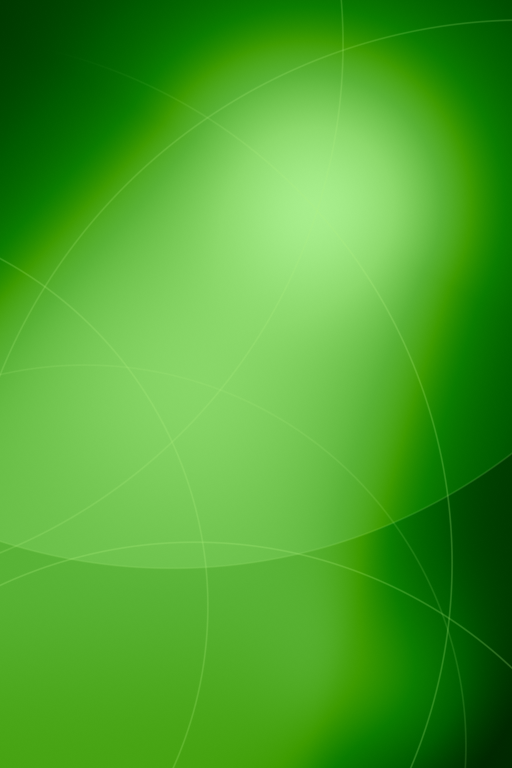
Give the GLSL for this background, as a Shadertoy shader.

```glsl
// Soft green glow sweeping to the lower left, crossed by thin pale circle arcs.

float hash(vec2 p) {
    return fract(sin(dot(p, vec2(12.9898, 78.233))) * 43758.5453);
}

// Round falloff: 1 at the centre, fading over the given radius.
float spot(vec2 p, vec2 centre, float radius) {
    vec2 q = (p - centre) / radius;
    return exp(-dot(q, q));
}

// Distance to a capsule whose radius grows from ra at a to rb at b.
float taperedCapsule(vec2 p, vec2 a, vec2 b, float ra, float rb) {
    vec2 axis = b - a;
    float h = clamp(dot(p - a, axis) / dot(axis, axis), 0.0, 1.0);
    return length(p - a - axis * h) - mix(ra, rb, h);
}

// Light level from 0 to 1 turned into deep, leaf and pale green.
vec3 greenRamp(float level) {
    vec3 stops[7] = vec3[7](
        vec3(0.00, 0.16, 0.00), vec3(0.00, 0.36, 0.00), vec3(0.04, 0.49, 0.00),
        vec3(0.24, 0.61, 0.00), vec3(0.35, 0.70, 0.21), vec3(0.55, 0.85, 0.42),
        vec3(0.68, 0.95, 0.58));
    vec3 col = stops[0];
    for (int i = 1; i < 7; i++)
        col = mix(col, stops[i], clamp(level * 6.0 - float(i - 1), 0.0, 1.0));
    return col;
}

void mainImage(out vec4 fragColor, in vec2 fragCoord) {
    // The canvas spans 1 across and 1.5 up.
    vec2 p = fragCoord / iResolution.xy * vec2(1.0, 1.5);
    float pixel = 1.0 / iResolution.x;

    // Circles: centre, radius, line strength.
    vec4 arcs[7] = vec4[7](
        vec4(0.336, 1.484, 1.094, 0.16), vec4(1.027, 0.354, 1.107, 0.20),
        vec4(-0.402, 1.414, 1.072, 0.20), vec4(-0.148, 0.400, 1.031, 0.24),
        vec4(-0.365, 0.316, 0.771, 0.22), vec4(0.166, 0.043, 0.744, 0.14),
        vec4(0.381, -0.461, 0.902, 0.24));

    // Main body of light, with an even interior and a long outer fade.
    float d = taperedCapsule(p, vec2(0.596, 1.1), vec2(0.117, 0.25), 0.313, 0.55);
    float level = d > 0.0 ? 0.5 * exp(-d / 0.176)
                          : 0.5 + 0.22 * (1.0 - exp(d / 0.078));

    // Highlight and its trail.
    level += 0.24 * spot(p, vec2(0.625, 1.1), 0.205);
    level += 0.10 * spot(p, vec2(0.371, 0.758), 0.293);

    // Shade below the first circle, deepest at the right.
    float below = smoothstep(-pixel, pixel, length(p - arcs[0].xy) - arcs[0].z);
    level *= 1.0 - below * mix(0.08, 0.55, smoothstep(0.6, 1.0, p.x));
    level -= 0.10 * smoothstep(0.4, 0.0, p.y);
    level += 0.27 * spot(p, vec2(0.771, 0.152), 0.19);

    vec3 col = greenRamp(clamp(level, 0.0, 1.0));

    // Thin arcs, with the fourth fading towards the upper left.
    float width = max(0.0012, 0.6 * pixel);
    for (int i = 0; i < 7; i++) {
        float edge = abs(length(p - arcs[i].xy) - arcs[i].z);
        float line = 1.0 - smoothstep(0.0, width + pixel, edge);
        float fade = i == 3 ? smoothstep(0.05, 0.7, p.x) : 1.0;
        col = mix(col, vec3(0.70, 0.95, 0.50), line * fade * arcs[i].w);
    }

    // Faint grain against banding.
    col += (hash(floor(p * 512.0)) - 0.5) * 0.006;
    fragColor = vec4(clamp(col, 0.0, 1.0), 1.0);
}
```
